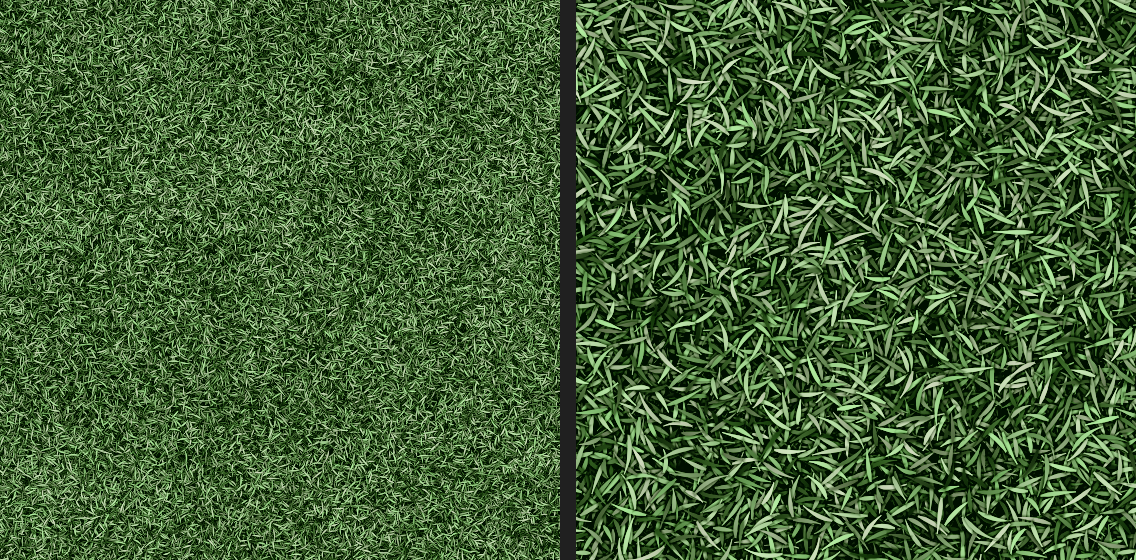
Left: the whole. Right: its middle third, enlarged.
Write a WebGL 1 fragment shader that draws this texture.

```glsl
precision highp float;
uniform vec2 u_resolution;

#define LAYERS 10
#define CELLS 81.0
#define BLADE_WIDTH 0.102
#define MIN_LENGTH 0.45
#define MAX_LENGTH 0.97
#define BEND 0.45
#define SHADOW_REACH 0.17
#define SHADOW_STRENGTH 0.5
#define PATCH_SCALE 5.0
#define PATCH_CONTRAST 0.2
#define TINT 0.15
#define EXPOSURE 2.55

const float TAU = 6.28318;

vec4 hash4(vec3 p) {
  vec4 h = fract(p.xyzx * vec4(0.1031, 0.1030, 0.0973, 0.1099));
  h += dot(h, h.wzxy + 33.33);
  return fract((h.xxyz + h.yzzw) * h.zywx);
}

mat2 rotation(float angle) {
  float c = cos(angle), s = sin(angle);
  return mat2(c, -s, s, c);
}

float cornerSlope(vec2 corner, vec2 offset) {
  float angle = TAU * hash4(vec3(corner, 71.0)).x;
  return dot(vec2(cos(angle), sin(angle)), offset);
}

float gradientNoise(vec2 p) {
  vec2 i = floor(p), f = fract(p);
  vec2 u = f * f * f * (f * (f * 6.0 - 15.0) + 10.0);
  vec2 e = vec2(1.0, 0.0);
  float low = mix(cornerSlope(i, f), cornerSlope(i + e, f - e), u.x);
  float high = mix(cornerSlope(i + e.yx, f - e.yx), cornerSlope(i + 1.0, f - 1.0), u.x);
  return mix(low, high, u.y);
}

// Signed distance to a bent blade that narrows towards its tip at +x
float bladeDistance(vec2 p, float halfLength, float bend) {
  float along = p.x / halfLength;
  float side = abs(p.y - bend * halfLength * (along * along - 0.4));
  float width = BLADE_WIDTH * (1.0 - 0.75 * smoothstep(-0.2, 1.0, along));
  width *= 1.0 - 0.5 * smoothstep(0.5, 1.0, -along);
  return max(side - width, abs(p.x) - halfLength);
}

// Lays one layer of blades over grass, which holds (tone, tint)
vec2 layBlades(vec2 grass, vec2 p, float layer, float pixel) {
  float depth = layer / float(LAYERS - 1);
  vec2 home = floor(p);
  for (int j = -1; j <= 1; j++) {
    for (int i = -1; i <= 1; i++) {
      vec2 cell = home + vec2(float(i), float(j));
      vec4 place = hash4(vec3(cell + 200.0, layer * 7.0 + 1.0));
      vec4 look = hash4(vec3(cell + 400.0, layer * 11.0 + 5.0));
      vec2 q = rotation(TAU * place.z) * (p - cell - mix(vec2(0.1), vec2(0.9), place.xy));
      float halfLength = mix(MIN_LENGTH, MAX_LENGTH, place.w);
      float d = bladeDistance(q, halfLength, BEND * (look.x - 0.5));

      float shadow = 1.0 - smoothstep(0.0, SHADOW_REACH, d);
      float cover = clamp(0.5 - d / pixel, 0.0, 1.0);
      float tone = mix(0.2, 1.22, look.y) * mix(0.35, 1.0, depth);
      tone *= 1.0 + 0.15 * clamp(q.x / halfLength, -1.0, 1.0);
      grass.x *= 1.0 - SHADOW_STRENGTH * shadow;
      grass = mix(grass, vec2(tone, look.z - 0.5), cover);
    }
  }
  return grass;
}

// Lifts the middle tones and sinks the gaps to black
float expose(float tone) {
  return 1.12 * (1.0 - exp(-EXPOSURE * max(tone - 0.115, 0.0)));
}

// Six greens from deep shade to sunlit blade
vec3 grassColor(float tone) {
  float t = tone * 5.0;
  vec3 c = mix(vec3(0.0, 0.06, 0.0), vec3(0.08, 0.20, 0.04), clamp(t, 0.0, 1.0));
  c = mix(c, vec3(0.21, 0.35, 0.14), clamp(t - 1.0, 0.0, 1.0));
  c = mix(c, vec3(0.36, 0.49, 0.29), clamp(t - 2.0, 0.0, 1.0));
  c = mix(c, vec3(0.51, 0.66, 0.44), clamp(t - 3.0, 0.0, 1.0));
  return mix(c, vec3(0.71, 0.85, 0.64), clamp(t - 4.0, 0.0, 1.3));
}

void main() {
  vec2 uv = gl_FragCoord.xy / u_resolution.y;
  float pixel = CELLS / u_resolution.y;

  // Blades from the soil upwards, each layer on its own turned grid
  vec2 grass = vec2(0.0);
  for (int k = 0; k < LAYERS; k++) {
    float layer = float(k);
    vec2 p = rotation(layer * 0.83) * (uv - 0.5) * CELLS + layer * 3.7;
    grass = layBlades(grass, p, layer, pixel);
  }

  // Faint broad patches of lighter and darker lawn
  float patches = gradientNoise(uv * PATCH_SCALE) + 0.6 * gradientNoise(uv * PATCH_SCALE * 2.7 + 9.0);
  float tone = expose(grass.x * (1.0 + PATCH_CONTRAST * patches));

  // Some blades are greyer, some a purer green
  vec3 color = grassColor(tone) + TINT * grass.y * min(tone, 1.0) * vec3(1.0, -0.3, 1.0);
  gl_FragColor = vec4(clamp(color, 0.0, 1.0), 1.0);
}
```
